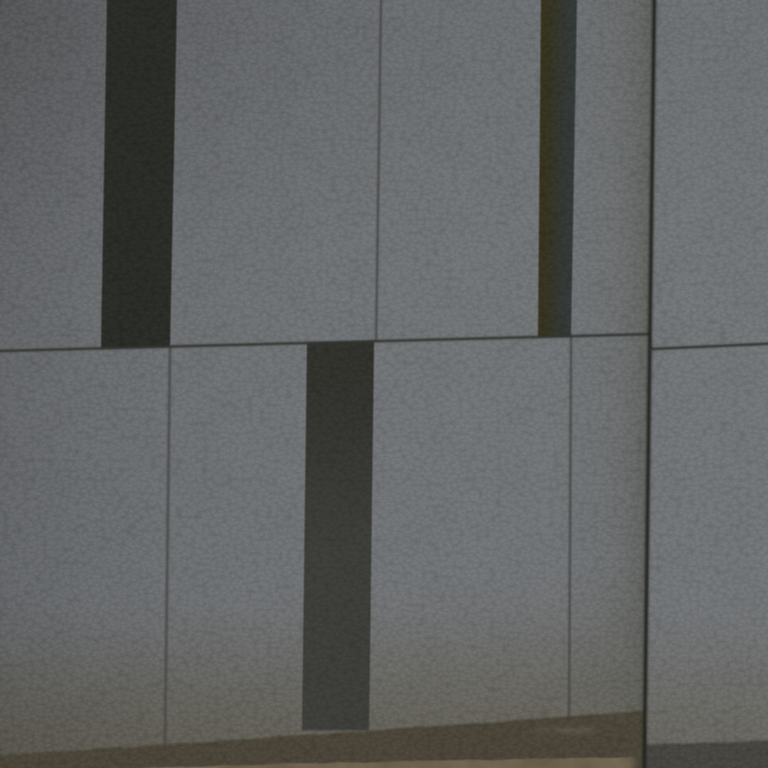
A Shadertoy shader for this texture:

```glsl
float hash(vec2 p) {
    vec3 q = fract(vec3(p.xyx) * 0.1031);
    q += dot(q, q.yzx + 33.33);
    return fract((q.x + q.y) * q.z);
}

// Distance to the nearest scattered grain
float cellular(vec2 p) {
    vec2 cell = floor(p);
    float nearest = 2.0;
    for (int j = -1; j <= 1; j++) {
        for (int i = -1; i <= 1; i++) {
            vec2 id = cell + vec2(i, j);
            vec2 grain = id + vec2(hash(id), hash(id + 71.7));
            nearest = min(nearest, length(p - grain));
        }
    }
    return nearest;
}

// Broad, soft mottling
float layeredSines(vec2 p) {
    float sum = 0.0, amp = 0.5;
    for (int i = 0; i < 4; i++) {
        sum += amp * sin(p.x + 1.7 * sin(p.y)) * cos(p.y + 1.3 * sin(p.x));
        p = mat2(1.5, 1.1, -1.1, 1.5) * p + 2.3;
        amp *= 0.6;
    }
    return sum;
}

float above(float d, float soft) {
    return smoothstep(-soft, soft, d);
}

float seam(float d, float width) {
    return exp(-d * d / (width * width));
}

float span(float x, float left, float right, float soft) {
    return above(x - left, soft) * above(right - x, soft);
}

// Near-vertical edge given by its bottom and top positions
float slant(float bottom, float top, float y) {
    return mix(bottom, top, y);
}

vec3 wallLight(vec2 p, float rightWall) {
    vec3 cool = vec3(0.438, 0.449, 0.460);
    float shade = 1.0 - 0.13 * exp(-p.x * 4.5);
    shade -= 0.10 * smoothstep(0.5, 1.1, p.y) * (1.0 - smoothstep(0.0, 0.75, p.x));
    shade -= 0.035 * smoothstep(0.65, 1.0, p.y);
    vec3 col = cool * shade;
    float stainTop = mix(0.23, 0.29, p.x) - 0.05 * rightWall;
    float stain = 1.0 - smoothstep(0.01, stainTop, p.y);
    return mix(col, vec3(0.375, 0.362, 0.318) * shade, stain * mix(0.85, 0.65, rightWall));
}

void mainImage(out vec4 fragColor, in vec2 fragCoord) {
    vec2 p = fragCoord / iResolution.xy;
    float soft = 0.0018;
    float corner = slant(0.8398, 0.8530, p.y);
    float rightWall = above(p.x - corner, soft);
    float leftWall = 1.0 - rightWall;
    float rowY = mix(0.543 + 0.026 * p.x, 0.5456 + 0.045 * (p.x - 0.849), rightWall);
    float upper = above(p.y - rowY, soft);
    float lower = 1.0 - upper;

    // Granular stone surface
    float coarse = cellular(p * vec2(120.0, 165.0)) - 0.5;
    float fine = cellular(p * vec2(230.0, 300.0) + 19.0) - 0.5;
    float mottle = layeredSines(p * 32.0);
    float grain = 0.052 * coarse + 0.032 * fine + 0.009 * mottle;
    vec3 col = wallLight(p, rightWall);

    // Soft shadow on the panel beside the corner
    float beside = max(corner - p.x, 0.0);
    col = mix(col, vec3(0.335, 0.340, 0.315), leftWall * 0.72 * exp(-beside * 26.0));
    col -= grain;

    // Dark inlaid strips
    float strip1 = upper * span(p.x, slant(0.122, 0.1393, p.y), slant(0.2103, 0.2305, p.y), soft);
    float strip2Left = slant(0.6955, 0.7044, p.y);
    float strip2Right = slant(0.7335, 0.7513, p.y);
    float strip2 = upper * span(p.x, strip2Left, strip2Right, soft);
    float strip3Left = slant(0.3926, 0.4055, p.y);
    float strip3 = lower * above(p.y - 0.049, 0.003)
        * span(p.x, strip3Left, strip3Left + 0.0873, soft);
    vec3 darkStone = vec3(0.160, 0.168, 0.148);
    vec3 paleStone = mix(vec3(0.235, 0.240, 0.225), vec3(0.185, 0.190, 0.168),
        smoothstep(0.25, 0.55, p.y));
    vec3 narrowStone = mix(vec3(0.205, 0.195, 0.115), vec3(0.195, 0.220, 0.220),
        smoothstep(strip2Left, strip2Right, p.x));
    float stripGrain = 0.6 * grain;
    col = mix(col, darkStone - stripGrain, strip1);
    col = mix(col, narrowStone - stripGrain, strip2);
    col = mix(col, paleStone - stripGrain, strip3);

    // Panel joints
    float jointA = upper * seam(p.x - slant(0.4817, 0.4961, p.y), 0.0022);
    float jointB = lower * seam(p.x - slant(0.2144, 0.2271, p.y), 0.0024);
    float jointC = lower * seam(p.x - slant(0.7406, 0.7459, p.y), 0.0022);
    float joints = max(jointA, max(jointB, jointC));
    col = mix(col, vec3(0.275, 0.280, 0.270), 0.72 * joints);
    col = mix(col, vec3(0.190, 0.195, 0.180), 0.80 * seam(p.y - rowY, 0.0023));

    // Base course, worn upper edge and pale ground
    float wobble = 0.0015 * layeredSines(vec2(p.x * 40.0, 2.0));
    float leftBase = 0.017 + 0.062 * p.x + 0.008 * p.x * p.x;
    float baseTop = mix(leftBase, 0.031 + 0.03 * (p.x - 0.849), rightWall) + wobble;
    float base = above(baseTop - p.y, 0.003);
    vec3 baseColor = mix(vec3(0.285, 0.265, 0.215), vec3(0.270, 0.265, 0.245), rightWall);
    col = mix(col, baseColor - 0.8 * grain, base);
    float scuff = span(p.x, 0.70, 0.77, 0.015) * seam(p.y - 0.049 - wobble, 0.005);
    col += 0.07 * scuff * (0.7 + mottle);
    float groundTop = 0.034 * (p.x - 0.17) - 0.012 * p.x * p.x + wobble;
    float ground = leftWall * above(groundTop - p.y, 0.002) * above(0.825 - p.x, 0.008);
    col = mix(col, vec3(0.430, 0.385, 0.310) + 0.05 * mottle, ground);

    // Recessed corner line
    float gap = seam(p.x - corner + 0.001, 0.0032);
    col = mix(col, vec3(0.130, 0.135, 0.120), 0.85 * gap);
    fragColor = vec4(clamp(col, 0.0, 1.0), 1.0);
}
```
